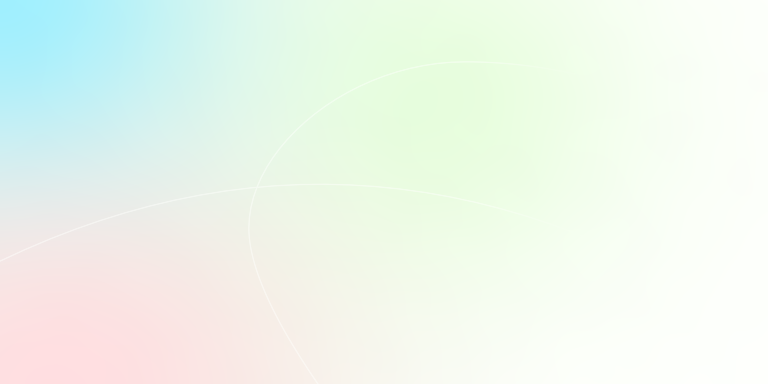
A Shadertoy shader for this background:

```glsl
// Soft pastel backdrop: cyan, mint and rose glows on white, crossed by two thin pale arcs.

const vec3 WHITE = vec3(0.996, 1.0, 0.99);
const vec3 SAGE  = vec3(0.94, 0.97, 0.92);
const vec3 MINT  = vec3(0.905, 0.995, 0.865);
const vec3 CYAN  = vec3(0.62, 0.94, 1.0);
const vec3 ROSE  = vec3(1.0, 0.87, 0.88);

const int ARC_STEPS = 24;

// Elliptical gaussian falloff: 1 at the centre
float glow(vec2 p, vec2 centre, vec2 radii) {
    vec2 d = (p - centre) / radii;
    return exp(-dot(d, d));
}

vec2 gradientAt(vec2 cell) {
    float h = fract(sin(dot(cell, vec2(127.1, 311.7))) * 43758.5);
    float angle = 6.28318 * h;
    return vec2(cos(angle), sin(angle));
}

float gradientNoise(vec2 p) {
    vec2 i = floor(p), f = fract(p);
    vec2 u = f * f * f * (f * (f * 6.0 - 15.0) + 10.0);
    vec2 e = vec2(1.0, 0.0);
    float a = dot(gradientAt(i), f);
    float b = dot(gradientAt(i + e.xy), f - e.xy);
    float c = dot(gradientAt(i + e.yx), f - e.yx);
    float d = dot(gradientAt(i + e.xx), f - e.xx);
    return mix(mix(a, b, u.x), mix(c, d, u.x), u.y);
}

float segmentDistance(vec2 p, vec2 a, vec2 b) {
    vec2 ab = b - a;
    float t = clamp(dot(p - a, ab) / dot(ab, ab), 0.0, 1.0);
    return length(p - a - t * ab);
}

vec2 bezier(vec2 a, vec2 b, vec2 c, vec2 d, float t) {
    float s = 1.0 - t;
    return s * s * s * a + 3.0 * s * s * t * b + 3.0 * s * t * t * c + t * t * t * d;
}

// Distance to a cubic curve, walked as short segments
float curveDistance(vec2 p, vec2 a, vec2 b, vec2 c, vec2 d) {
    float nearest = 1e3;
    vec2 previous = a;
    for (int i = 1; i <= ARC_STEPS; i++) {
        vec2 next = bezier(a, b, c, d, float(i) / float(ARC_STEPS));
        nearest = min(nearest, segmentDistance(p, previous, next));
        previous = next;
    }
    return nearest;
}

float stroke(float distance, float halfWidth, float pixel) {
    return 1.0 - smoothstep(halfWidth - 0.5 * pixel, halfWidth + 0.5 * pixel, distance);
}

vec3 backdrop(vec2 p) {
    vec3 colour = mix(SAGE, WHITE, smoothstep(0.3, 1.5, p.x));
    colour = mix(colour, MINT, glow(p, vec2(1.12, 0.72), vec2(0.55, 0.5)));
    colour = mix(colour, CYAN, glow(p, vec2(0.0, 1.0), vec2(0.53, 0.52)));
    return mix(colour, ROSE, glow(p, vec2(0.15, 0.0), vec2(0.65, 0.5)));
}

// Low arch spanning the left and middle
float archDistance(vec2 p) {
    return curveDistance(p, vec2(0.0, 0.32), vec2(0.521, 0.57),
                         vec2(1.042, 0.586), vec2(1.563, 0.367));
}

// Open loop: foot, left side and crown share their end tangents
float loopDistance(vec2 p) {
    vec2 side = vec2(0.648, 0.406), crown = vec2(1.211, 0.839);
    float foot = curveDistance(p, vec2(0.828, 0.0), vec2(0.708, 0.174),
                               vec2(0.648, 0.31), side);
    float bend = curveDistance(p, side, vec2(0.648, 0.622), vec2(0.919, 0.839), crown);
    float tip = curveDistance(p, crown, vec2(1.307, 0.839),
                              vec2(1.406, 0.828), vec2(1.497, 0.807));
    return min(foot, min(bend, tip));
}

void mainImage(out vec4 fragColor, in vec2 fragCoord) {
    // Canvas height is one unit
    vec2 p = fragCoord / iResolution.y;
    float pixel = 1.0 / iResolution.y;

    // Colour washes with a faint mottling
    vec3 colour = backdrop(p) + 0.004 * gradientNoise(p * 7.0);

    // Pale arcs fading out to the right
    float arcs = max(stroke(archDistance(p), 0.0018, pixel),
                     stroke(loopDistance(p), 0.0018, pixel));
    float fade = 1.0 - smoothstep(1.2, 1.56, p.x);
    colour = mix(colour, WHITE, 0.45 * arcs * fade);

    fragColor = vec4(clamp(colour, 0.0, 1.0), 1.0);
}
```
